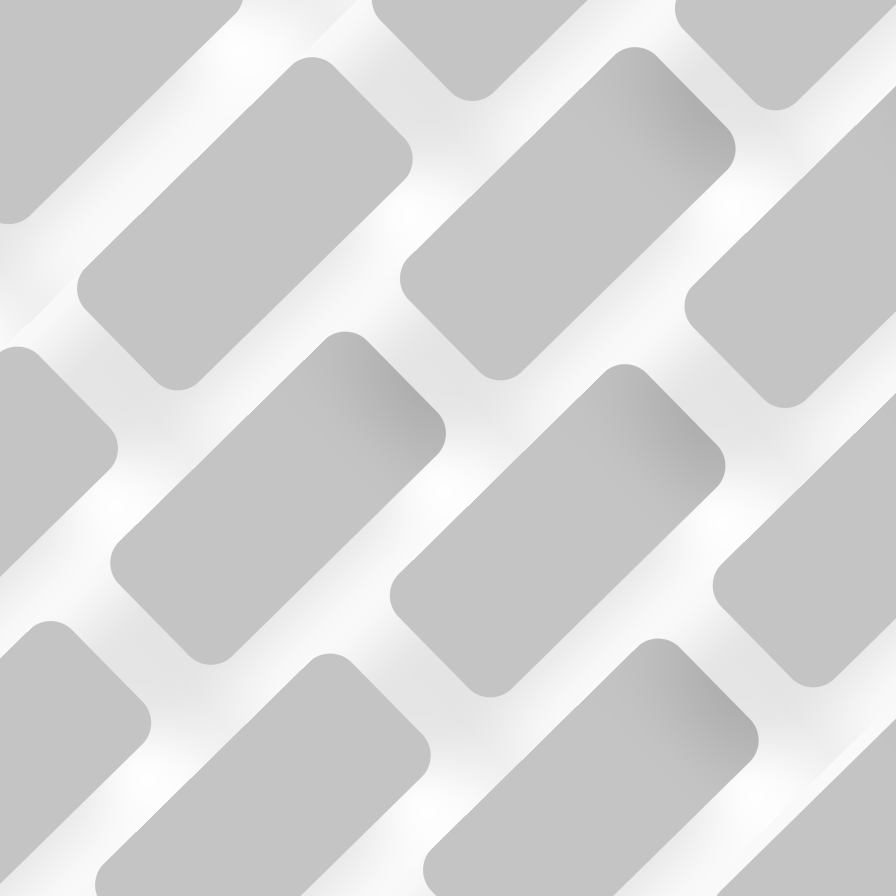
Reproduce this pattern procedurally as a Shadertoy shader.

```glsl
// Draws slanted staggered rows of rounded grey cards over a softly shaded white ground.

const float TILT = 0.7763;                  // row direction, radians above horizontal
const vec2  CARD_HALF = vec2(0.194, 0.0898);
const float CARD_RADIUS = 0.034;
const float ROW_PITCH = 0.2445;
const float ROW_ORIGIN = 0.6142;            // depth of row 0 below the top left corner
const float FIRST_ROW = -2.0;
const float LAST_ROW = 3.0;
const float FIRST_ROW_PUSH = -0.020;        // wider gaps beside the corner rows
const float LAST_ROW_PUSH = 0.015;
const float ROW_DRIFT = 0.0045;
const vec2  ROW_START = vec2(0.0245, -0.1681);  // plain, staggered
const vec2  CARD_PITCH = vec2(0.461, 0.4531);   // plain, staggered
const float LEFT_NUDGE = -0.008;
const float RIGHT_NUDGE = -0.023;

const vec3  CARD_COLOR = vec3(0.767);
const vec3  CARD_SHADE = vec3(0.680);
const vec3  GROUND_DARK = vec3(0.896);
const vec3  GROUND_LIGHT = vec3(0.975);
const vec3  GLOW_COLOR = vec3(0.995);
const vec2  GLOW_CENTER = vec2(0.137, 0.122);
const vec2  GLOW_SIZE = vec2(0.055, 0.065);
const float JUNCTION_SIZE = 0.050;

float roundedBox(vec2 p, vec2 halfSize, float radius) {
    vec2 q = abs(p) - halfSize + radius;
    return length(max(q, 0.0)) + min(max(q.x, q.y), 0.0) - radius;
}

float softSpot(vec2 offset, vec2 size) {
    vec2 q = offset / size;
    return exp(-dot(q, q));
}

// Position inside the nearest card cell; also yields (column, row) and the pitch.
vec2 cardCell(vec2 p, out vec2 id, out float pitch) {
    float row = floor((p.y - ROW_ORIGIN + CARD_HALF.y) / ROW_PITCH);
    row = clamp(row, FIRST_ROW, LAST_ROW);
    bool staggered = mod(row, 2.0) < 0.5 && row > FIRST_ROW;
    float start = (staggered ? ROW_START.y : ROW_START.x) + ROW_DRIFT * row;
    pitch = staggered ? CARD_PITCH.y : CARD_PITCH.x;

    float column = floor((p.x - start) / pitch + 0.5);
    vec2 local = p - vec2(start + column * pitch, ROW_ORIGIN + row * ROW_PITCH);
    if (staggered && column < 0.0) local.x -= LEFT_NUDGE;
    if (staggered && column > 1.0) local.x -= RIGHT_NUDGE;

    // The corner rows run off the canvas.
    if (row == FIRST_ROW) local.y = max(local.y - FIRST_ROW_PUSH, 0.0);
    if (row == LAST_ROW) local.y = min(local.y - LAST_ROW_PUSH, 0.0);
    id = vec2(column, row);
    return local;
}

vec3 groundColor(vec2 local, float pitch) {
    // Dark under each card row, rising to light along the next row.
    float above = 1.0 - smoothstep(-CARD_HALF.y, 0.0, local.y);
    float below = smoothstep(0.060, ROW_PITCH - CARD_HALF.y, local.y);
    float junction = (abs(local.x) - 0.5 * pitch) / JUNCTION_SIZE;
    below *= 1.0 - 0.45 * exp(-junction * junction);
    vec3 color = mix(GROUND_DARK, GROUND_LIGHT, max(above, below));
    return mix(color, GLOW_COLOR, softSpot(local - GLOW_CENTER, GLOW_SIZE));
}

vec3 cardColor(vec2 local, vec2 id) {
    // Only the cards toward the lower right have a shaded end.
    float shaded = step(0.0, id.x) * step(0.0, id.y);
    float end = smoothstep(0.080, 0.215, local.x);
    float across = (local.y - 0.026) / 0.11;
    return mix(CARD_COLOR, CARD_SHADE, shaded * end * exp(-across * across));
}

void mainImage(out vec4 fragColor, in vec2 fragCoord) {
    float pixel = 1.0 / iResolution.y;
    vec2 p = fragCoord * pixel;
    p.y = 1.0 - p.y;

    // x runs along the rows, y steps from row to row.
    float c = cos(TILT), s = sin(TILT);
    vec2 slanted = vec2(c * p.x - s * p.y, s * p.x + c * p.y);

    vec2 id;
    float pitch;
    vec2 local = cardCell(slanted, id, pitch);
    float card = roundedBox(local, CARD_HALF, CARD_RADIUS);
    float coverage = 1.0 - smoothstep(-0.75 * pixel, 0.75 * pixel, card);

    vec3 color = mix(groundColor(local, pitch), cardColor(local, id), coverage);
    fragColor = vec4(color, 1.0);
}
```
